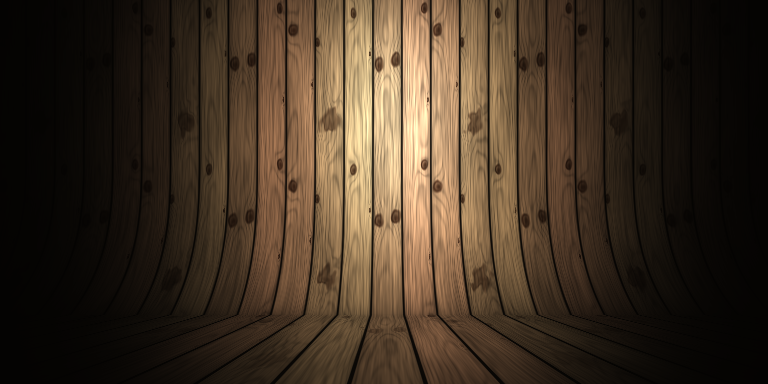
This background is drawn by a WebGL 1 fragment shader. Its source:

```glsl
precision highp float;
// A spotlit wall of knotty planks that flares out at its foot into a floor.
// Each row is scaled about the centre plank; plank space (across, along) then
// carries gradient-noise grain, growth rings and knots, under two soft glows.

uniform vec2 u_resolution;

// Layout, in canvas heights from the canvas centre
const float PITCH = 0.0753;         // plank width on the flat wall
const float CENTRE = 0.009;         // middle of the centre plank
const float BEND_TOP = 0.11;        // where the wall starts to flare
const float JOIN = -0.32;           // where the floor starts
const float JOIN_SCALE = 1.155;
const float FLOOR_SPREAD = 8.35;    // growth of scale down the floor
const float FLOOR_DEPTH = 0.8;
const float KINDS = 5.0;            // plank designs before they repeat
const float KNOT_PERIOD = 0.4075;   // repeat of the knots along a plank
const float GAP = 0.030;            // half gap, in plank widths

// Light and colour
const vec2 ROOM_POS = vec2(0.03, 0.10);
const vec2 ROOM_SIZE = vec2(0.42, 0.56);
const float ROOM_POWER = 0.64;
const vec2 CORE_POS = vec2(0.04, 0.19);
const vec2 CORE_SIZE = vec2(0.135, 0.24);
const float CORE_POWER = 0.38;
const vec3 WOOD = vec3(1.0, 0.745, 0.515);
const vec3 PALE_WOOD = vec3(1.0, 0.87, 0.67);
const vec3 KNOT_TINT = vec3(0.34, 0.25, 0.21);
const vec3 BLACK = vec3(0.016, 0.012, 0.007);

vec2 gradientAt(vec2 cell) {
  float a = 6.2832 * fract(sin(dot(cell, vec2(127.1, 311.7))) * 43758.5);
  return vec2(cos(a), sin(a));
}

float noise(vec2 p) {
  vec2 i = floor(p), f = p - i;
  vec2 w = f * f * f * (f * (f * 6.0 - 15.0) + 10.0);
  vec2 e = vec2(0.0, 1.0);
  float low = mix(dot(gradientAt(i), f),
                  dot(gradientAt(i + e.yx), f - e.yx), w.x);
  float high = mix(dot(gradientAt(i + e), f - e),
                   dot(gradientAt(i + 1.0), f - 1.0), w.x);
  return mix(low, high, w.y);
}

// Knot of a plank design: centre in xy, radii in zw
vec4 mainKnot(float kind) {
  if (kind < 0.5) return vec4(-0.28, 0.333, 0.16, 0.019);
  if (kind < 1.5) return vec4(0.28, 0.479, 0.11, 0.015);
  if (kind < 2.5) return vec4(-0.26, 0.422, 0.16, 0.017);
  if (kind < 3.5) return vec4(0.03, 0.182, 0.29, 0.031);
  return vec4(-0.17, 0.466, 0.11, 0.015);
}

vec4 sideKnot(float kind) {
  if (kind < 0.5) return vec4(0.30, 0.344, 0.16, 0.019);
  if (kind > 2.5 && kind < 3.5) return vec4(-0.42, 0.390, 0.09, 0.013);
  return vec4(0.40, 0.20 + 0.04 * kind, 0.03, 0.007);
}

// Offset from a knot in radii, repeated along the plank
vec2 knotOffset(vec2 p, vec4 knot) {
  vec2 d = p - knot.xy;
  d.y = mod(d.y + 0.5 * KNOT_PERIOD, KNOT_PERIOD) - 0.5 * KNOT_PERIOD;
  return d / knot.zw;
}

// Dark heart and rim, open on the lit side
float knotMask(vec2 d) {
  float r = length(d);
  float rim = smoothstep(0.45, 0.8, r) * (1.0 - smoothstep(0.8, 1.2, r));
  float heart = 1.0 - smoothstep(0.1, 0.8, length(d - vec2(0.1, -0.15)));
  float body = 1.0 - smoothstep(0.75, 1.2, r);
  return 0.55 * body + 0.35 * heart + rim * (0.25 - 0.2 * d.x);
}

vec3 plankColour(vec2 p, float id, float knotStrength) {
  float kind = mod(id, KINDS);
  float seed = id * 17.3;
  float wobble = noise(vec2(p.x * 2.0 + seed, p.y * 7.0));
  float ragged = noise(vec2(p.x * 5.0 + seed, p.y * 35.0));
  float blotch = step(2.5, kind) * step(kind, 3.5);
  vec2 toMain = knotOffset(p, mainKnot(kind)) + (0.3 + 0.6 * blotch) * ragged;
  vec2 toSide = knotOffset(p, sideKnot(kind)) + 0.3 * ragged;

  // Growth rings arch along the plank and bend around the knots
  float heart = 0.3 * sin(kind * 2.4);
  vec2 stretch = vec2(1.0, 0.7);
  float halo = exp(-0.35 * dot(toMain * stretch, toMain * stretch))
             + exp(-0.35 * dot(toSide * stretch, toSide * stretch));
  float rings = 15.0 * (p.x - heart) * (p.x - heart) + 5.0 * p.y
              + 1.3 * wobble + 1.9 * halo;
  float ringLine = pow(0.5 + 0.5 * sin(6.2832 * rings), 3.0);

  float fibre = noise(vec2(p.x * 15.0 + seed, p.y * 6.0));
  float fine = noise(vec2(p.x * 33.0 - seed, p.y * 22.0));
  float patchy = noise(vec2(p.x * 1.2 + seed, p.y * 4.5 + 3.0));
  float tone = 1.01 - 0.18 * ringLine + 0.25 * fibre + 0.18 * fine
             + 0.26 * patchy - 0.10 * halo * knotStrength;

  // Designs drift between yellow and reddish, pale and dark wood
  float turn = 6.2832 * kind / KINDS;
  vec3 tint = 1.0 + sin(turn) * vec3(0.02, -0.03, -0.01);
  tint *= 1.0 - 0.05 * cos(2.0 * turn);
  float knots = max(knotMask(toMain) * (1.0 - 0.3 * blotch), knotMask(toSide));
  knots = clamp(knots, 0.0, 1.0) * knotStrength;
  return tint * tone * mix(vec3(1.0), KNOT_TINT, knots);
}

void main() {
  vec2 q = (gl_FragCoord.xy - 0.5 * u_resolution) / u_resolution.y;

  // Row scale: flared wall above the join, perspective floor below
  float bend = clamp((BEND_TOP - q.y) / (BEND_TOP - JOIN), 0.0, 1.0);
  float fall = max(JOIN - q.y, 0.0);
  float scale = 1.0 + (JOIN_SCALE - 1.0) * bend * bend * bend
              + FLOOR_SPREAD * fall;
  float onFloor = smoothstep(-0.004, 0.008, JOIN - q.y);

  float across = (q.x - CENTRE) / (PITCH * scale) + 0.5;
  float id = floor(across);
  float along = max(q.y, JOIN)
              - FLOOR_DEPTH * (1.0 / JOIN_SCALE - 1.0 / max(scale, JOIN_SCALE));
  vec2 p = vec2(across - id - 0.5, along);
  vec3 wood = plankColour(p, id, 1.0 - 0.6 * onFloor);

  // Dark gaps and rounded plank edges
  float pixel = 1.0 / (u_resolution.y * PITCH * scale);
  float edge = 0.5 - abs(p.x);
  wood *= mix(0.10, 1.0, smoothstep(GAP - 0.8 * pixel, GAP + 0.8 * pixel, edge));
  wood *= 0.80 + 0.20 * smoothstep(0.0, 0.14, edge);

  // Wide room glow, bright core and a shaded crease
  float reach = length((q - ROOM_POS) / ROOM_SIZE);
  float room = ROOM_POWER * exp(-0.6 * pow(reach, 2.5));
  vec2 c = (q - CORE_POS) / CORE_SIZE;
  float core = CORE_POWER * exp(-0.5 * dot(c, c));
  float crease = 1.0 - 0.22 * exp(-35.0 * abs(q.y - JOIN));
  float light = (room + core) * crease * mix(1.0, 0.88, onFloor);

  vec3 lit = light * mix(WOOD, PALE_WOOD, core / CORE_POWER);
  gl_FragColor = vec4(BLACK + wood * lit, 1.0);
}
```
